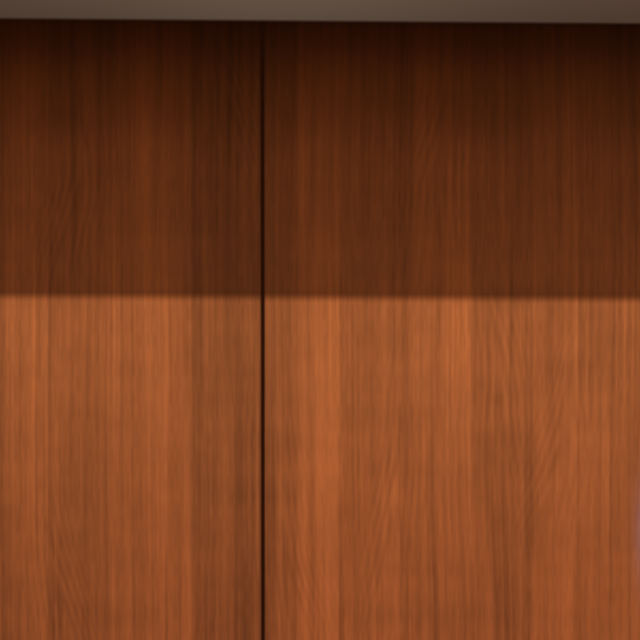
A WebGL 1 fragment shader for this texture:

```glsl
precision highp float;
// Two walnut veneer panels with a dark seam, under a grey rail and its soft shadow.
uniform vec2 u_resolution;

float hash(vec2 p) {
  return fract(sin(dot(p, vec2(127.1, 311.7))) * 43758.5453);
}

float noise(vec2 p) {
  vec2 cell = floor(p), f = fract(p);
  f = f * f * (3.0 - 2.0 * f);
  return mix(mix(hash(cell), hash(cell + vec2(1.0, 0.0)), f.x),
             mix(hash(cell + vec2(0.0, 1.0)), hash(cell + 1.0), f.x), f.y);
}

float fbm(vec2 p) {
  float sum = 0.0, amplitude = 0.5;
  for (int i = 0; i < 4; i++) {
    sum += amplitude * noise(p);
    p = p * 2.03 + 17.3;
    amplitude *= 0.5;
  }
  return sum;
}

// Tone of one veneer strip between two vertical edges.
float strip(float x, float left, float right, float tone) {
  float soft = 0.003;
  return tone * smoothstep(left - soft, left + soft, x)
              * (1.0 - smoothstep(right - soft, right + soft, x));
}

float stripTones(float x) {
  return strip(x, -0.1, 0.075, 0.02) + strip(x, 0.075, 0.176, -0.07)
       + strip(x, 0.176, 0.241, 0.02) + strip(x, 0.241, 0.300, 0.02)
       + strip(x, 0.300, 0.410, -0.09) + strip(x, 0.410, 0.465, -0.06)
       + strip(x, 0.465, 0.530, 0.07) + strip(x, 0.530, 0.645, -0.01)
       + strip(x, 0.645, 0.735, 0.05) + strip(x, 0.735, 0.833, -0.02)
       + strip(x, 0.833, 1.1, 0.01);
}

// Nested pointed growth lines fading out around a centre.
float flame(vec2 p, vec2 center, vec2 size, float lean) {
  vec2 q = (p - center) / size;
  q.x += lean * q.y + 0.5 * (noise(p * vec2(12.0, 7.0)) - 0.5);
  float level = sqrt(q.x * q.x + 0.03) + 0.30 * q.y;
  return sin(level * 30.0) * exp(-1.2 * dot(q, q));
}

float flames(vec2 p) {
  return flame(p, vec2(0.115, 0.70), vec2(0.05, 0.22), -0.4)
       + flame(p, vec2(0.090, 0.08), vec2(0.05, 0.15), 0.5)
       + flame(p, vec2(0.350, 0.84), vec2(0.06, 0.13), 0.5)
       + flame(p, vec2(0.450, 0.15), vec2(0.05, 0.24), 0.4)
       + flame(p, vec2(0.610, 0.20), vec2(0.05, 0.20), -0.4)
       + flame(p, vec2(0.690, 0.72), vec2(0.06, 0.25), -0.5)
       + flame(p, vec2(0.770, 0.38), vec2(0.05, 0.22), 0.4)
       + flame(p, vec2(0.880, 0.32), vec2(0.06, 0.15), -0.5);
}

// Long straight fibres, fine pores and faint cross figure.
float grain(vec2 p) {
  float x = p.x + 0.010 * (noise(vec2(p.x * 8.0, p.y * 3.0)) - 0.5);
  float bands = noise(vec2(x * 45.0, p.y * 1.3)) - 0.5;
  float fibres = noise(vec2(x * 115.0, p.y * 2.2)) - 0.5;
  float threads = noise(vec2(x * 235.0, p.y * 4.0)) - 0.5;
  float pores = noise(vec2(p.x * 300.0, p.y * 45.0)) - 0.5;
  float figure = fbm(vec2(p.x * 10.0, p.y * 26.0) + 31.0) - 0.47;
  float patches = fbm(vec2(x * 13.0, p.y * 3.5) + 50.0) - 0.47;
  return 0.08 * bands + 0.12 * fibres + 0.12 * threads + 0.07 * pores
       + 0.09 * figure + 0.12 * patches;
}

// Wood in direct light, slightly deeper towards the floor.
vec3 litWood(float y) {
  return mix(vec3(0.555, 0.290, 0.150), vec3(0.620, 0.340, 0.180),
             smoothstep(0.0, 0.5, y));
}

// Wood in shade, darkening towards the rail.
vec3 shadedWood(float y) {
  vec3 color = mix(vec3(0.395, 0.195, 0.090), vec3(0.350, 0.167, 0.072),
                   smoothstep(0.53, 0.76, y));
  color = mix(color, vec3(0.245, 0.105, 0.034), smoothstep(0.72, 0.90, y));
  return mix(color, vec3(0.140, 0.047, 0.010), smoothstep(0.86, 0.97, y));
}

vec3 railColor(vec2 p) {
  float middle = exp(-pow((p.x - 0.45) / 0.35, 2.0));
  vec3 color = mix(vec3(0.315, 0.240, 0.195), vec3(0.375, 0.305, 0.255), middle);
  return color * (0.93 + 0.08 * smoothstep(0.965, 1.0, p.y));
}

void main() {
  vec2 p = gl_FragCoord.xy / u_resolution;
  float pixel = 1.0 / u_resolution.y;

  // Light and the shadow boundary
  float shadowEdge = 0.536 - 0.005 * p.x;
  float shade = smoothstep(shadowEdge - 0.008, shadowEdge + 0.010, p.y);
  vec3 color = mix(litWood(p.y), shadedWood(p.y), shade);
  color *= 1.0 - 0.08 * shade * smoothstep(0.5, 1.0, p.x) * smoothstep(0.6, 0.95, p.y);
  color *= 1.0 - 0.07 * shade * exp(-abs(p.y - shadowEdge - 0.008) / 0.012);

  // Veneer figure
  color *= 1.0 + stripTones(p.x) + grain(p) + 0.04 * flames(p);

  // Seam with a faint lit edge to its left
  float seam = abs(p.x - 0.411 + 0.001 * p.y);
  color *= 1.0 + 0.08 * exp(-pow((p.x - 0.403) / 0.004, 2.0));
  color *= 1.0 - 0.22 * exp(-seam / 0.007);
  float groove = 1.0 - smoothstep(0.0005, 0.0042 + 0.5 * pixel, seam);
  color = mix(color, vec3(0.110, 0.035, 0.010), 0.85 * groove);

  // Cool reflection on the right edge
  vec2 glow = (p - vec2(1.003, 0.17)) / vec2(0.012, 0.08);
  color += vec3(0.02, 0.06, 0.16) * exp(-dot(glow, glow));

  // Rail and the dark line beneath it
  float railEdge = 0.971 - 0.008 * p.x;
  color *= 1.0 - 0.30 * exp(-abs(p.y - railEdge) / 0.006);
  float rail = smoothstep(railEdge - 0.002 - pixel, railEdge + 0.002 + pixel, p.y);
  color = mix(color, railColor(p), rail);

  gl_FragColor = vec4(clamp(color, 0.0, 1.0), 1.0);
}
```
